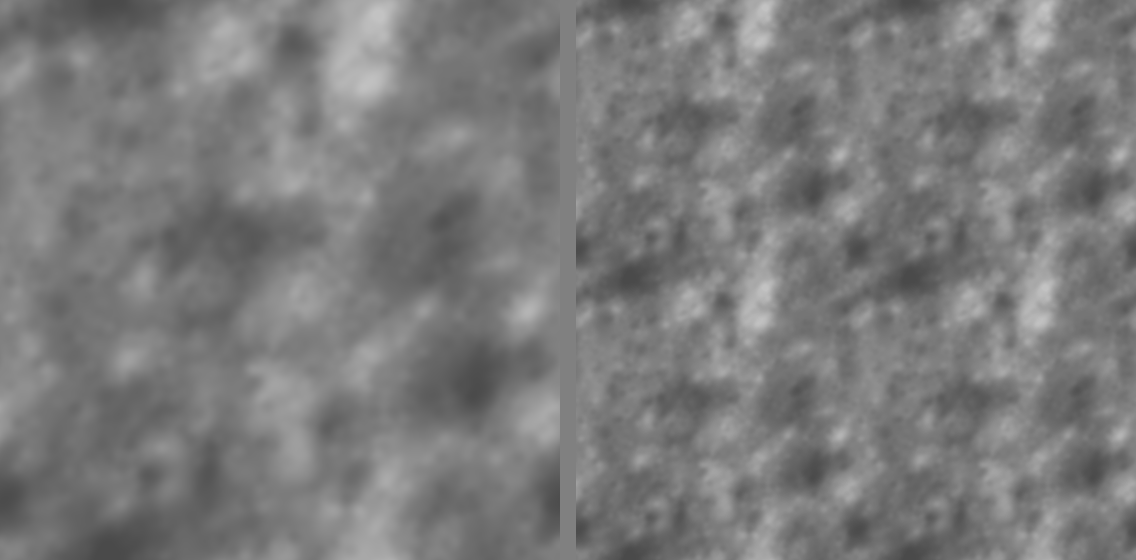
Left: one tile. Right: repeated 2 by 2.
Write a WebGL 1 fragment shader that draws this texture.

```glsl
precision highp float;

uniform vec2 u_resolution;

vec3 hash3(vec2 id) {
  vec3 h = fract(id.xyx * vec3(0.1031, 0.1030, 0.0973));
  h += dot(h, h.yzx + 33.33);
  return fract((h.xxy + h.yzz) * h.zyx);
}

// Cellular noise: one soft light or dark spot per cell of a slanted grid.
// The axes hold whole numbers of cells per canvas side, so the grid tiles.
float spots(vec2 p, vec2 along, vec2 across) {
  vec2 q = vec2(dot(p, along), dot(p, across));
  vec2 base = floor(q);
  float count = along.x * across.y - along.y * across.x;
  float sum = 0.0;
  for (int j = -1; j <= 1; j++) {
    for (int i = -1; i <= 1; i++) {
      vec2 cell = base + vec2(float(i), float(j));
      // Wrap the cell index to the canvas, in exact integers
      vec2 id = vec2(across.y * cell.x - along.y * cell.y,
                     along.x * cell.y - across.x * cell.x);
      id -= count * floor((id + 0.5) / count);
      vec3 rnd = hash3(id + count);
      vec2 d = q - cell - rnd.xy;
      float falloff = max(1.0 - dot(d, d), 0.0);
      // Few strong spots among many faint ones leave calm areas
      float strength = 2.0 * rnd.z - 1.0;
      sum += 1.29 * strength * abs(strength) * falloff * falloff * falloff;
    }
  }
  return sum;
}

void main() {
  vec2 p = gl_FragCoord.xy / u_resolution;

  // Broad slanted clouds, then finer and rounder mottling
  float cloud = spots(p, vec2(5.0, 4.0), vec2(-5.0, 7.0));
  cloud += 0.65 * spots(p, vec2(7.0, 9.0), vec2(-14.0, 10.0));
  cloud += 0.35 * spots(p, vec2(16.0, 14.0), vec2(-19.0, 21.0));
  cloud += 0.17 * spots(p, vec2(34.0, 28.0), vec2(-30.0, 36.0));

  // Mid grey, with highlights reaching slightly further than shadows
  float grey = 0.468 + 0.13 * cloud + 0.022 * cloud * cloud;
  gl_FragColor = vec4(vec3(clamp(grey, 0.29, 0.76)), 1.0);
}
```
